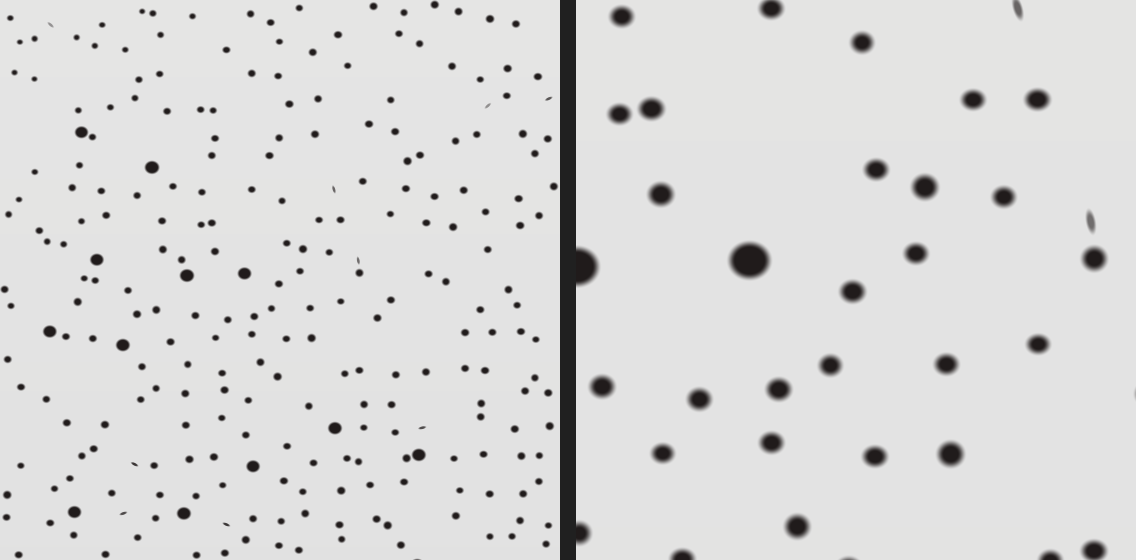
Left: the whole. Right: its middle third, enlarged.
This texture is drawn by a three.js fragment shader. Its source:

```glsl
varying vec2 vUv;

const vec3 PAPER_LIGHT = vec3(0.898, 0.898, 0.896);
const vec3 PAPER_SHADE = vec3(0.884, 0.884, 0.884);
const vec3 INK = vec3(0.125, 0.105, 0.105);

const float GRID = 19.0;       // cells across the canvas
const float BLOCK = 4.0;       // cells per block, each holding one large dot
const float FILL = 0.70;       // share of cells that hold a dot
const float SOFTNESS = 0.0029; // half width of the blurred rim

vec2 hash2(vec2 p, float seed) {
  vec3 q = fract(vec3(p.xyx + seed) * vec3(0.1031, 0.1030, 0.0973));
  q += dot(q, q.yzx + 33.33);
  return fract((q.xx + q.yz) * q.zy);
}

vec2 rotate(vec2 p, float angle) {
  float c = cos(angle);
  float s = sin(angle);
  return vec2(c * p.x + s * p.y, c * p.y - s * p.x);
}

// Coverage of a soft ellipse; stretch is its width over its height
float softDot(vec2 p, float radius, float stretch) {
  float d = length(p * vec2(1.0, stretch));
  return 1.0 - smoothstep(radius - SOFTNESS, radius + SOFTNESS, d);
}

// Large dots: one per block, only below the falling diagonal
bool isLarge(vec2 cell) {
  vec2 pick = floor(hash2(floor(cell / BLOCK), 71.0) * BLOCK);
  vec2 offset = abs(mod(cell, BLOCK) - pick);
  return max(offset.x, offset.y) < 0.5 && cell.x + cell.y < GRID;
}

// Coverage of the dot that belongs to one cell
float cellDot(vec2 uv, vec2 cell) {
  vec2 place = hash2(cell, 13.0);
  vec2 kind = hash2(cell, 47.0);
  vec2 shape = hash2(cell, 113.0);
  vec2 center = (cell + 0.5 + 0.74 * (place - 0.5)) / GRID;
  vec2 p = uv - center;

  if (isLarge(cell)) {
    return softDot(p, mix(0.0108, 0.0122, shape.x), 1.12);
  }
  if (kind.x > FILL) return 0.0;

  // A few faint slanted flecks among the round dots
  if (kind.y > 0.965) {
    float angle = 6.2832 * shape.y;
    return softDot(rotate(p, angle), 0.0060, 2.6) * mix(0.4, 0.9, shape.x);
  }

  // Dots shrink toward the upper left corner
  float corner = smoothstep(0.25, 0.8, center.y - center.x);
  float radius = mix(0.0058, 0.0069, shape.x) - 0.0012 * corner;
  return softDot(p, radius, mix(1.02, 1.2, shape.y));
}

float scatteredDots(vec2 uv) {
  vec2 home = floor(uv * GRID);
  float coverage = 0.0;
  for (int y = -1; y <= 1; y++) {
    for (int x = -1; x <= 1; x++) {
      vec2 cell = home + vec2(float(x), float(y));
      coverage = max(coverage, cellDot(uv, cell));
    }
  }
  return coverage;
}

void main() {
  vec3 paper = mix(PAPER_SHADE, PAPER_LIGHT, vUv.y);
  gl_FragColor = vec4(mix(paper, INK, scatteredDots(vUv)), 1.0);
}
```
